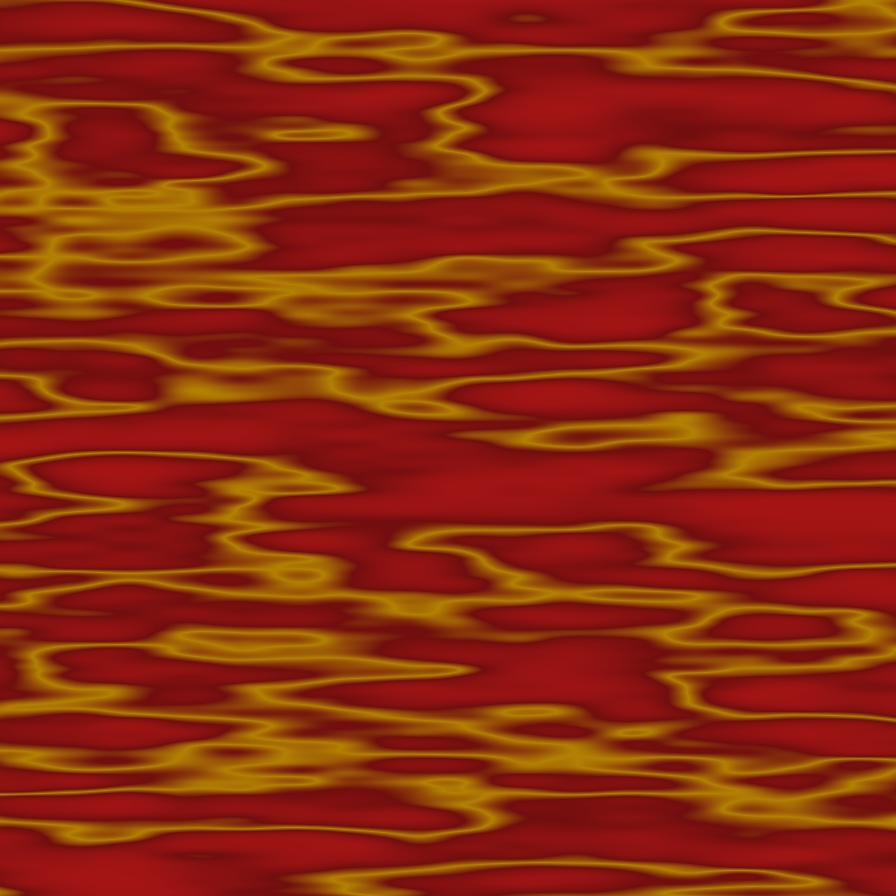
Give the GLSL for this texture, as a WebGL 1 fragment shader.

```glsl
precision highp float;
// Molten gold veins in streaked red: value noise stretched along x is
// cut at one level. Distance from that level, evened out to a rank from
// 0 to 1, runs through a ramp from gold over dark red to bright red.

uniform vec2 u_resolution;

#define CELLS vec2(4.0, 24.0)           // noise cells across and up the canvas
#define GAIN 0.39                       // strength of each finer octave
#define SPREAD 0.232                    // standard deviation of the noise
#define VEIN_LEVEL 0.33                 // vein height, in deviations
#define RANK_SLOPE 1.58                 // evens out the share of each tone
#define VEIN_SHARE 0.42                 // part of the area that is vein
#define GOLD vec3(0.700, 0.505, 0.010)
#define DARK vec3(0.440, 0.055, 0.055)
#define RED vec3(0.645, 0.080, 0.080)

float hash(vec2 cell) {
  return fract(sin(dot(cell, vec2(127.1, 311.7))) * 43758.5453);
}

// Smooth value noise, centred on zero
float valueNoise(vec2 p) {
  vec2 cell = floor(p);
  vec2 f = fract(p);
  vec2 w = f * f * (3.0 - 2.0 * f);
  float low = mix(hash(cell), hash(cell + vec2(1.0, 0.0)), w.x);
  float high = mix(hash(cell + vec2(0.0, 1.0)), hash(cell + vec2(1.0, 1.0)), w.x);
  return mix(low, high, w.y) - 0.5;
}

// Octaves shifted against each other so that their grids do not line up
float streaks(vec2 p) {
  float sum = 0.0;
  float amplitude = 1.0;
  for (int i = 0; i < 3; i++) {
    sum += amplitude * valueNoise(p);
    p = p * 2.0 + vec2(17.37, 9.61);
    amplitude *= GAIN;
  }
  return sum;
}

// Gold in the vein core, dark at its rim, bright red far away
vec3 veinRamp(float rank) {
  vec3 vein = mix(GOLD, DARK, clamp(rank / VEIN_SHARE, 0.0, 1.0));
  float glow = clamp((rank - VEIN_SHARE) / (0.97 - VEIN_SHARE), 0.0, 1.0);
  return mix(vein, RED, glow);
}

void main() {
  vec2 uv = gl_FragCoord.xy / min(u_resolution.x, u_resolution.y);
  float height = streaks(uv * CELLS + vec2(3.4, 7.7)) / SPREAD;
  float distanceToVein = abs(height - VEIN_LEVEL);
  float rank = 1.0 - 2.0 / (exp(RANK_SLOPE * distanceToVein) + 1.0);
  gl_FragColor = vec4(veinRamp(rank), 1.0);
}
```
